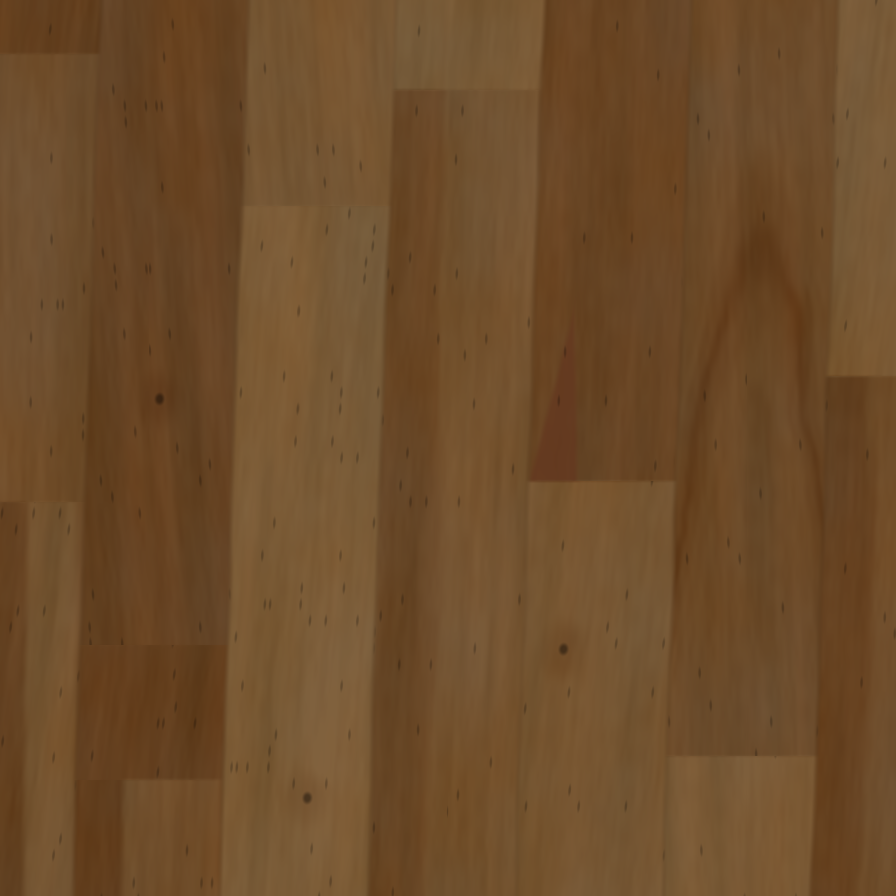
Write a Shadertoy shader that draws this texture.

```glsl
// Worn butcher-block wood: leaning columns of planks with staggered butt joints.
// Each plank gets a base tone, then stretched noise for grain, plus knots,
// heartwood bands, a cathedral arch, a red wedge and short dark pores.

const float PITCH = 0.165;  // plank width
const float LEAN = 0.032;   // sideways drift of the seams over the height
const vec3 DARK_WOOD = vec3(0.355, 0.215, 0.095);
const vec3 PALE_WOOD = vec3(0.485, 0.365, 0.222);
const vec3 RED_WOOD = vec3(0.390, 0.215, 0.120);

// Per column: heights of the two joints, tones from top to bottom, band width.
const vec2 JOINTS[7] = vec2[7](vec2(0.94, 0.44), vec2(0.28, 0.13), vec2(0.77, -1.0),
    vec2(0.90, -1.0), vec2(0.463, -1.0), vec2(0.156, -1.0), vec2(0.58, -1.0));
const vec3 TONES[7] = vec3[7](vec3(0.22, 0.55, 0.5), vec3(0.27, 0.2, 0.5), vec3(0.78, 0.94, 0.9),
    vec3(0.92, 0.7, 0.7), vec3(0.32, 0.8, 0.8), vec3(0.5, 0.85, 0.8), vec3(0.9, 0.55, 0.5));
const float BANDS[7] = float[7](0.0, 0.0, 0.0, 0.36, 0.0, 0.0, 0.3);

float hash(vec2 p) {
    return fract(sin(dot(p, vec2(127.1, 311.7))) * 43758.5);
}

float noise(vec2 p) {
    vec2 i = floor(p), f = fract(p);
    f = f * f * (3.0 - 2.0 * f);
    return mix(mix(hash(i), hash(i + vec2(1, 0)), f.x),
               mix(hash(i + vec2(0, 1)), hash(i + vec2(1, 1)), f.x), f.y);
}

float fbm(vec2 p) {
    float sum = 0.0, amp = 0.5;
    for (int i = 0; i < 4; i++) {
        sum += amp * noise(p);
        p = p * 2.03 + 11.7;
        amp *= 0.5;
    }
    return sum;
}

float above(float edge, float v, float soft) {
    return smoothstep(edge - soft, edge + soft, v);
}

// Narrow offcuts side by side, each with its own tone
float strips(float across, float count, float seed) {
    float s = across * count, k = floor(s + 0.5);
    float tone = mix(hash(vec2(k - 1.0, seed)), hash(vec2(k, seed)), above(0.0, s - k, 0.1));
    return 0.12 + 0.65 * tone;
}

// Nested arches of a flat-sawn board, dark at the rim
float arch(float across, float y, float apex) {
    float d = y - apex + 1.35 * across * across;
    float rings = 0.5 + 0.5 * cos(d * 75.0);
    return exp(-d * d / 0.004) * 0.3 + rings * 0.09 * exp(-d * d / 0.03);
}

// Sparse short dark dashes along the grain
float pores(vec2 p) {
    vec2 cell = floor(p), q = fract(p) - 0.5;
    float dash = 1.0 - smoothstep(0.1, 0.5, length(q * vec2(1.3, 1.0)));
    return dash * step(0.972, hash(cell + 5.3));
}

vec3 plank(float column, float u, float y) {
    int i = int(clamp(column, 0.0, 6.0));
    vec2 joint = JOINTS[i];
    vec3 tones = TONES[i];
    float across = u - column;
    float top = above(joint.x, y, 0.003), middle = above(joint.y, y, 0.003);
    float seed = column * 7.0 + step(joint.x, y) + step(joint.y, y) * 2.0;

    // Base tone
    float low = column < 1.5 ? strips(across + 0.12 * y, 3.0, column + 2.0) : tones.z;
    float tone = mix(mix(low, tones.y, middle), tones.x, top);

    // Grain
    float slant = (hash(vec2(seed, 3.0)) - 0.5) * 0.2;
    vec2 g = vec2(across * PITCH + slant * y, y);
    vec2 shift = vec2(seed * 17.3, seed * 5.1);
    float broad = fbm(g * vec2(30.0, 2.2) + shift) - 0.47;
    float cloud = fbm(g * vec2(11.0, 6.0) + shift + 40.0) - 0.47;
    float fine = noise(g * vec2(150.0, 10.0) + shift) - 0.5;
    float fibre = noise(g * vec2(230.0, 45.0) + shift) - 0.5;
    tone += 0.55 * broad + 0.3 * cloud + 0.13 * fine + 0.10 * fibre;

    // Heartwood band and arch
    float band = step(0.01, BANDS[i]) * (1.0 - above(BANDS[i] + 0.3 * broad, across, 0.06));
    tone -= 0.3 * band * (1.0 - top);
    if (i == 5) tone -= arch(across - 0.5 + 0.2 * cloud, y, 0.72) * top;

    // Knot: soft halo with a tiny dark core
    vec2 knotAt = vec2(0.2 + 0.6 * hash(vec2(column, 8.0)), hash(vec2(column, 9.0)));
    vec2 k = (vec2(across, y) - knotAt) * vec2(PITCH, 0.8);
    float r = length(k) + 0.02 * cloud;
    float hasKnot = step(0.4, hash(vec2(column, 4.0)));
    tone -= 0.22 * hasKnot * (1.0 - smoothstep(0.008, 0.034, r));
    float core = hasKnot * (1.0 - smoothstep(0.002, 0.007, length(k)));

    // Colour, with drifting grey and red casts
    vec3 wood = mix(DARK_WOOD, PALE_WOOD, clamp(tone, 0.0, 1.12));
    wood += vec3(-0.04, 0.0, 0.05) * cloud + vec3(0.03, -0.015, -0.015) * broad;
    if (i == 4) {
        float h = (y - joint.x) / 0.185;
        float side = 0.16 * (1.0 - h) - abs(across - mix(0.17, 0.27, h)) + 0.05 * broad;
        wood = mix(wood, RED_WOOD, 0.75 * top * above(0.0, side, 0.025));
    }
    wood *= 1.0 - 0.4 * core - 0.22 * pores(g * vec2(170.0, 55.0) + shift);
    return wood;
}

void mainImage(out vec4 fragColor, in vec2 fragCoord) {
    vec2 p = fragCoord / iResolution.xy;
    float wobble = 0.003 * (noise(vec2(p.y * 9.0, floor(p.x * 6.0))) - 0.5);
    float u = (p.x + LEAN * (1.0 - p.y) + wobble - 0.112) / PITCH + 1.0;

    // Blend the two planks that meet at the nearest seam
    float seam = floor(u + 0.5);
    vec3 color = mix(plank(seam - 1.0, u, p.y), plank(seam, u, p.y), above(seam, u, 0.025));
    color *= 1.0 - 0.04 * (1.0 - smoothstep(0.0, 0.03, abs(u - seam)));
    fragColor = vec4(color, 1.0);
}
```
